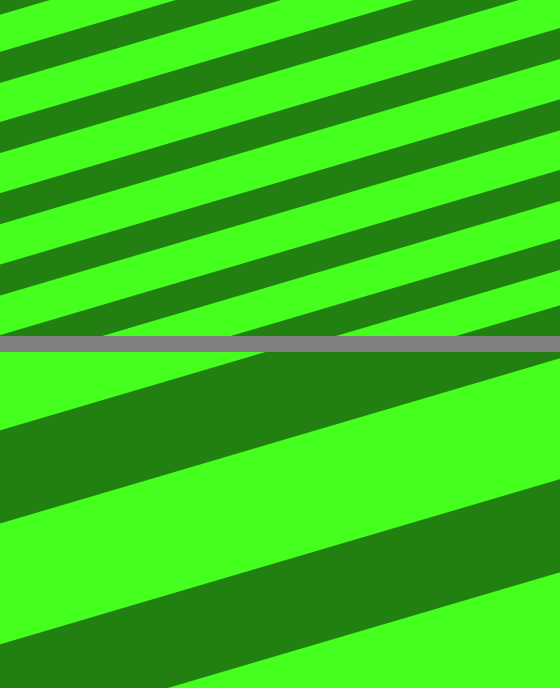
Top: the whole. Bottom: its middle third, enlarged.
A Shadertoy shader for this pattern:

```glsl
// Dark green diagonal bars of equal width on a bright green ground.
// A loop places each bar along a slanted axis; a gentle cubic drift makes
// the gaps between bars vary. Lengths are in units of the canvas height.

const vec3  GROUND_COLOR = vec3(0.27, 1.00, 0.12);
const vec3  BAR_COLOR    = vec3(0.13, 0.50, 0.06);
const int   BAR_COUNT    = 8;
const float SLOPE        = 0.295;    // rise per unit of run
const float HALF_WIDTH   = 0.0462;   // half the vertical thickness of a bar
const float MIDDLE       = 0.7274;   // slanted position of the middle of the set
const float SPACING      = 0.2124;   // vertical distance between bars at the middle
const float SKEW         = -0.00043; // quadratic drift of the spacing
const float SQUEEZE      = -0.00044; // cubic drift, narrows the outer gaps

// Position of a bar centre, with t counted in bars from the middle
float barCenter(float t) {
    return MIDDLE + t * (SPACING + t * (SKEW + t * SQUEEZE));
}

// Signed vertical distance to the nearest bar, negative inside
float barDistance(float slant) {
    float nearest = 1e3;
    for (int i = 0; i < BAR_COUNT; i++) {
        float t = float(i) - 0.5 * float(BAR_COUNT - 1);
        nearest = min(nearest, abs(slant - barCenter(t)));
    }
    return nearest - HALF_WIDTH;
}

void mainImage(out vec4 fragColor, in vec2 fragCoord) {
    vec2 p = fragCoord / iResolution.y;

    // Slanted axis: zero at the top left, growing down and to the right
    float slant = 1.0 - p.y + SLOPE * p.x;

    // Smooth the edges over one pixel measured across the bar
    float pixel = length(vec2(1.0, SLOPE)) / iResolution.y;
    float coverage = clamp(0.5 - barDistance(slant) / pixel, 0.0, 1.0);

    fragColor = vec4(mix(GROUND_COLOR, BAR_COLOR, coverage), 1.0);
}
```
